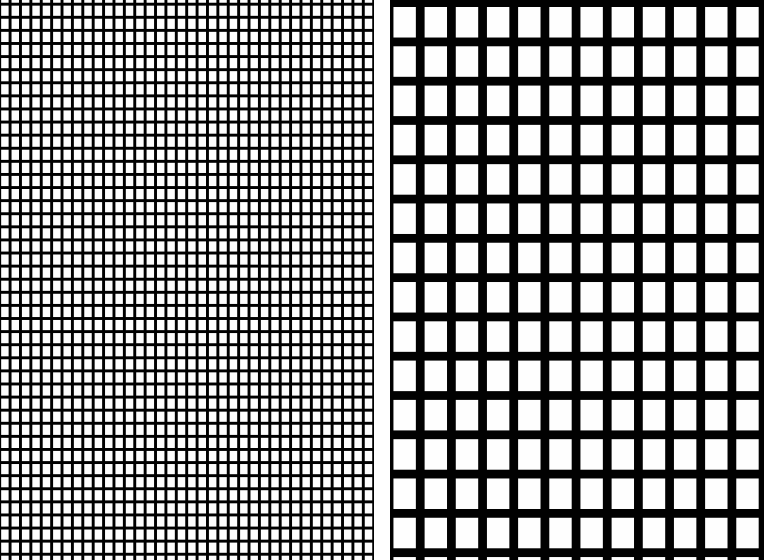
Left, the full canvas; right, a detail of the centre.
This pattern is drawn by a WebGL 2 fragment shader. Its source:

```glsl
#version 300 es
precision highp float;

uniform vec2 u_resolution;
out vec4 fragColor;

// Cells across and down the canvas
const vec2 REPEATS = vec2(36.0, 42.76);
// Centre of the first line, in cells from the lower left
const vec2 LINE_OFFSET = vec2(-0.03, 0.44);
// Line thickness as a share of one cell
const vec2 LINE_WIDTH = vec2(0.281, 0.223);

const vec3 PAPER_COLOR = vec3(0.995);
const vec3 LINE_COLOR = vec3(0.005);

// Share of the pixel covered by the vertical (x) and horizontal (y) lines
vec2 lineCoverage(vec2 cellPos, vec2 pixelSize) {
    vec2 centreDist = abs(fract(cellPos - LINE_OFFSET + 0.5) - 0.5);
    return clamp((0.5 * LINE_WIDTH - centreDist) / pixelSize + 0.5, 0.0, 1.0);
}

void main() {
    vec2 uv = gl_FragCoord.xy / u_resolution;
    vec2 pixelSize = REPEATS / u_resolution;
    vec2 coverage = lineCoverage(uv * REPEATS, pixelSize);

    // Paper shows only where neither line covers it
    float paper = (1.0 - coverage.x) * (1.0 - coverage.y);
    fragColor = vec4(mix(LINE_COLOR, PAPER_COLOR, paper), 1.0);
}
```
